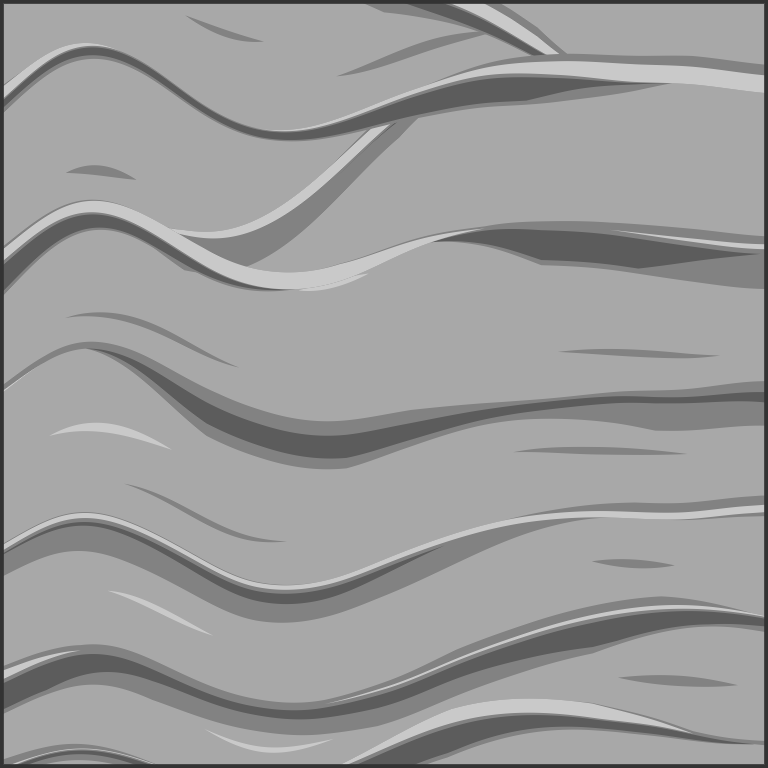
Write a WebGL 1 fragment shader that draws this texture.

```glsl
precision highp float;
uniform vec2 u_resolution;

const vec3 SAND = vec3(0.66);
const vec3 SHADE = vec3(0.51);
const vec3 DEEP = vec3(0.36);
const vec3 LIGHT = vec3(0.79);
const vec3 FRAME = vec3(0.20);

const int RIDGES = 6;
const int FLECKS = 16;
const float FRAME_WIDTH = 0.005;
const float LIGHT_WIDTH = 0.023;
const float SHADE_ABOVE = 0.014;
const float SHADE_BELOW = 0.054;
const float DEEP_SHARE = 0.75;
const float WAVE_HEIGHT = 0.055;
const float WANDER = 0.045;
const float SWELL_RATE = 3.2;
const float TAU = 6.2831853;

float hash(float n) {
  n = fract(n * 0.1031);
  n *= n + 33.33;
  n *= n + n;
  return fract(n);
}

float noise(float x) {
  float cell = floor(x);
  float t = fract(x);
  return mix(hash(cell), hash(cell + 1.0), t * t * (3.0 - 2.0 * t));
}

// Thickness factor that fades to pointed ends
float swell(float x, float seed) {
  return clamp((noise(x * SWELL_RATE + seed * 17.3 + 40.0) - 0.22) / 0.5, 0.0, 1.0);
}

// Pixel coverage of the strip between low and high
float band(float d, float low, float high, float px) {
  return clamp((high - d) / px + 0.5, 0.0, 1.0)
       - clamp((low - d) / px + 0.5, 0.0, 1.0);
}

// Shared undulation, stretching towards the right
float flow(float x) {
  float t = x - 0.12;
  return cos(TAU * t * (2.29 - 1.15 * t));
}

float ridgeLine(float x, float index) {
  float base = 0.85 - 0.21 * index + 0.009 * index * index;
  float wave = WAVE_HEIGHT * (1.0 - 0.09 * index) * flow(x);
  float drift = WANDER * (2.0 * noise(x * 2.4 + index * 23.7 + 90.0) - 1.0);
  float wobble = 0.005 * noise(x * 11.0 + index * 31.1 + 200.0);
  return base + wave + drift + wobble;
}

// Crest light, deep shadow and soft shade along one line
vec3 paintRidge(vec3 color, float x, float d, float seed, float strength, float px) {
  float light = LIGHT_WIDTH * strength * swell(x, seed + 1.0);
  float above = SHADE_ABOVE * strength * swell(x, seed + 2.0);
  float below = SHADE_BELOW * strength * swell(x, seed + 3.0);
  float deep = DEEP_SHARE * below * swell(x, seed + 4.0);
  float gap = 0.12 * below;
  color = mix(color, SHADE, band(d, -below, light + above, px));
  color = mix(color, DEEP, band(d, -gap - deep, -gap, px));
  return mix(color, LIGHT, band(d, 0.0, light, px));
}

// A side ridge leaving one ridge line and merging into another
vec3 paintBranch(vec3 color, vec2 p, float source, float target, vec2 span, float px) {
  float line = mix(ridgeLine(p.x, source), ridgeLine(p.x, target),
                   smoothstep(span.x, span.y, p.x));
  float ends = clamp((p.x - span.x) / 0.1, 0.0, 1.0)
             * clamp((span.y - p.x) / 0.1, 0.0, 1.0);
  return paintRidge(color, p.x, p.y - line, source + 50.0, 0.85 * ends, px);
}

// Short lens-shaped streak that follows the flow
vec3 paintFleck(vec3 color, vec2 p, float index, float px) {
  float seed = index * 7.0 + 300.0;
  vec2 center = vec2(hash(seed), (index + hash(seed + 1.0)) / float(FLECKS));
  float t = (p.x - center.x) / mix(0.04, 0.12, hash(seed + 2.0));
  float thickness = mix(0.004, 0.009, hash(seed + 3.0)) * max(0.0, 1.0 - t * t);
  float rise = 0.04 * (flow(p.x) - flow(center.x));
  float bend = 0.008 * (noise(p.x * 9.0 + seed) - 0.5);
  float d = p.y - center.y - rise - bend;
  vec3 tint = mix(SHADE, LIGHT, step(0.6, hash(seed + 4.0)));
  return mix(color, tint, band(d, -thickness, 0.6 * thickness, px));
}

void main() {
  vec2 p = gl_FragCoord.xy / u_resolution;
  float px = 1.0 / min(u_resolution.x, u_resolution.y);
  vec3 color = SAND;

  for (int i = 0; i < FLECKS; i++) {
    color = paintFleck(color, p, float(i), px);
  }

  color = paintBranch(color, p, -1.0, 0.0, vec2(0.40, 0.80), px);
  color = paintBranch(color, p, 1.0, 0.0, vec2(0.14, 0.62), px);

  for (int i = 0; i < RIDGES; i++) {
    float index = float(i);
    float d = p.y - ridgeLine(p.x, index);
    color = paintRidge(color, p.x, d, index * 5.0, 1.0 - 0.04 * index, px);
  }

  // Thin dark frame
  vec2 edge = min(p, 1.0 - p);
  float inside = clamp((min(edge.x, edge.y) - FRAME_WIDTH) / px + 0.5, 0.0, 1.0);
  gl_FragColor = vec4(mix(FRAME, color, inside), 1.0);
}
```
